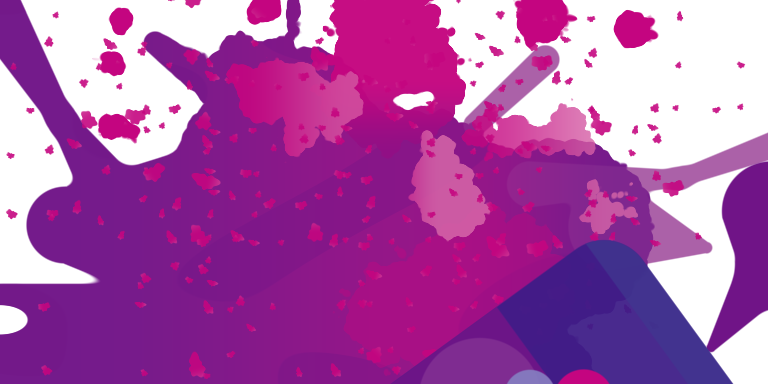
Write a Shadertoy shader that draws this background.

```glsl
// Violet and magenta paint splash on white paper, with a dark tilted card.
// Joined tapered strokes form the paint, cellular noise tears its edges,
// and jittered grids scatter the flecks. Lengths are in canvas heights.

const vec3 PAPER = vec3(1);
const vec3 VIOLET = vec3(.44, .08, .53);
const vec3 PLUM = vec3(.57, .06, .52);
const vec3 MAGENTA = vec3(.77, .02, .50);
const vec3 PINK = vec3(.84, .40, .66);
const vec3 MAUVE = vec3(.67, .38, .66);
const vec3 INDIGO = vec3(.24, .11, .53);
const vec3 STEEL = vec3(.25, .21, .56);
const vec3 LILAC = vec3(.52, .50, .76);
const float JOIN = .035;  // softness where strokes merge
const float TEAR = .065;  // depth of torn edges
const float FLECK_CHANCE = .36;
const vec2 BURST = vec2(1, .58);
const vec2 CARD_CORNER = vec2(1.6, .424);
const float CARD_ROUND = .125;

vec2 hash2(vec2 p) {
    vec3 q = fract(p.xyx * vec3(.1031, .1030, .0973));
    q += dot(q, q.yzx + 33.33);
    return fract((q.xx + q.yz) * q.zy);
}

// Distance to the nearest jittered cell point
float cellular(vec2 p) {
    float nearest = 2.;
    for (int i = 0; i < 9; i++) {
        vec2 id = floor(p) + vec2(i % 3, i / 3) - 1.;
        nearest = min(nearest, length(id + hash2(id) - p));
    }
    return nearest;
}

float disc(vec2 p, float x, float y, float r) { return length(p - vec2(x, y)) - r; }

// Tapered stroke from ends.xy to ends.zw
float stroke(vec2 p, vec4 ends, float ra, float rb) {
    vec2 d = ends.zw - ends.xy;
    p -= ends.xy;
    float h = clamp(dot(p, d) / dot(d, d), 0., 1.);
    return length(p - d * h) - mix(ra, rb, h);
}

float join(float a, float b) {
    float h = max(JOIN - abs(a - b), 0.) / JOIN;
    return min(a, b) - h * h * JOIN * .25;
}

void paint(inout vec3 col, vec3 ink, float d, float opacity) {
    float aa = 1. / iResolution.y;
    col = mix(col, ink, opacity * smoothstep(aa, -aa, d));
}

// Large violet mass with its arms
float splashBody(vec2 p) {
    float d = join(disc(p, .755, .531, .3), disc(p, 1.094, .44, .27));
    d = join(d, disc(p, 1.458, .4, .24));
    d = join(d, stroke(p, vec4(0, -.042, 1.25, -.042), .303, .303));
    d = join(d, stroke(p, vec4(.169, .414, .469, .401), .1, .208));
    d = join(d, stroke(p, vec4(-.026, 1, .161, .688), .073, .032));
    d = join(d, stroke(p, vec4(.161, .688, .3, .48), .032, .078));
    d = join(d, stroke(p, vec4(.404, .888, .56, .779), .03, .055));
    d = join(d, stroke(p, vec4(.638, .805, .833, .779), .1, .09));
    d = join(d, stroke(p, vec4(.765, 1.02, .75, .82), .012, .02));
    return max(d, -disc(p * vec2(.9, 1.7), 0., .284, .065));
}

// Flecks on three grids, thinning out away from the burst
void scatterFlecks(inout vec3 col, vec2 p) {
    for (int i = 0; i < 3; i++) {
        float size = .15 / (1. + .8 * float(i));
        vec2 id = floor(p / size) + .5;
        vec2 rnd = hash2(id + 37. * float(i));
        vec2 q = p / size - id - (hash2(id + 91.) - .5) * .4;
        float spread = smoothstep(1.2, .4, length(id * size - BURST));
        float turn = rnd.y * 6.28;
        q *= mat2(cos(turn), sin(turn), -sin(turn), cos(turn));
        float a = atan(q.y, q.x);
        float edge = 1. + .16 * sin(3. * a + turn) + .1 * sin(7. * a);
        float d = length(q * vec2(1, 1. + rnd.y)) - (.12 + .12 * rnd.y) * edge;
        vec3 ink = mix(MAGENTA, PINK, .8 * smoothstep(0., .4, q.x));
        paint(col, ink, d * size, .9 * step(rnd.x, FLECK_CHANCE * spread));
    }
}

// Dark card: q.x runs down its left side, q.y down its right side
void drawCard(inout vec3 col, vec2 p) {
    vec2 r = p - CARD_CORNER;
    vec2 q = vec2(dot(r, vec2(-.81, -.59)), dot(r, vec2(.59, -.81)));
    vec2 w = CARD_ROUND - q;
    float card = length(max(w, 0.)) + min(max(w.x, w.y), 0.) - CARD_ROUND;
    paint(col, INDIGO, card, .94);
    paint(col, STEEL, max(card, q.x - .095), .8);
    float panel = max(card, .38 - q.x);
    paint(col, VIOLET, panel, .9);
    paint(col, MAUVE, max(panel, disc(p, 1.25, -.04, .16)), .3);
    paint(col, LILAC, disc(p, 1.38, -.03, .067), .9);
    paint(col, MAGENTA, disc(p, 1.52, -.04, .078), 1.);
}

// Torn splats and large loose drops
void drawSplats(inout vec3 col, vec2 p, float torn) {
    paint(col, MAGENTA, stroke(p, vec4(1.03, .18, 1.28, .25), .13, .2) + torn, .4);
    float top = stroke(p, vec4(.99, 1.03, 1.02, .8), .1, .19) + torn;
    paint(col, mix(PLUM, MAGENTA, smoothstep(.6, .8, p.y)), top, .97);
    float left = stroke(p, vec4(.68, .77, .85, .73), .08, .085);
    left = join(left, stroke(p, vec4(.76, .72, .76, .6), .07, .02)) + torn;
    paint(col, mix(MAGENTA, PINK, .75 * smoothstep(.62, .92, p.x)), left, .9);
    float mid = stroke(p, vec4(1.13, .58, 1.17, .47), .06, .085) + torn;
    paint(col, mix(MAGENTA, PINK, smoothstep(.98, 1.15, p.x)), mid, .85);
    float side = stroke(p, vec4(1.26, .645, 1.5, .66), .035, .05);
    side = min(side, disc(p, 1.58, .465, .055)) + torn;
    paint(col, mix(MAGENTA, PINK, smoothstep(1.25, 1.6, p.x)), side, .8);
    paint(col, PAPER, disc(p * vec2(.4, 1), .432, .74, .017) + torn * .4, 1.);
    float drops = min(disc(p, 1.41, .96, .073), disc(p, 1.65, .92, .055));
    drops = min(drops, disc(p * vec2(.8, 1.2), .254, .806, .04));
    drops = min(drops, min(disc(p, .285, .845, .037), disc(p, .312, .957, .034)));
    paint(col, MAGENTA, min(drops, disc(p, .69, .985, .045)) + torn * .6, 1.);
}

void mainImage(out vec4 fragColor, in vec2 fragCoord) {
    vec2 p = fragCoord / iResolution.y;
    float torn = (cellular(p * 15.) - .45) * TEAR + (cellular(p * 38.) - .45) * .02;
    vec3 col = PAPER;
    // Translucent arms
    float arms = stroke(p, vec4(2.02, .625, 1.77, .535), .035, .022);
    arms = join(arms, stroke(p, vec4(1.77, .535, 1.38, .52), .022, .06));
    arms = join(arms, stroke(p, vec4(1.42, .845, 1.237, .675), .037, .03));
    arms = join(arms, stroke(p, vec4(1.6, .41, 1.84, .355), .12, .015));
    paint(col, MAUVE, arms, 1.);
    // Violet mass, washes and right blob
    float body = splashBody(p) + torn * .5 * smoothstep(.4, .6, p.x);
    float warm = smoothstep(.2, 1.1, p.x) * smoothstep(1.65, 1.2, p.x);
    paint(col, mix(VIOLET, PLUM, warm), body, .97);
    float wash = sin(p.x * 9. + 2. * sin(p.y * 7.)) + sin(p.y * 13. - p.x * 5.);
    paint(col, VIOLET, max(body, (.7 - wash) * .06), .35);
    paint(col, MAUVE, max(body, arms), .22);
    float blob = stroke(p, vec4(2.01, .45, 2.03, .3), .13, .1);
    blob = join(blob, stroke(p, vec4(1.98, .27, 1.852, .095), .07, .012));
    paint(col, VIOLET, blob, 1.);
    drawSplats(col, p, torn);
    scatterFlecks(col, p);
    drawCard(col, p);
    fragColor = vec4(col, 1);
}
```
